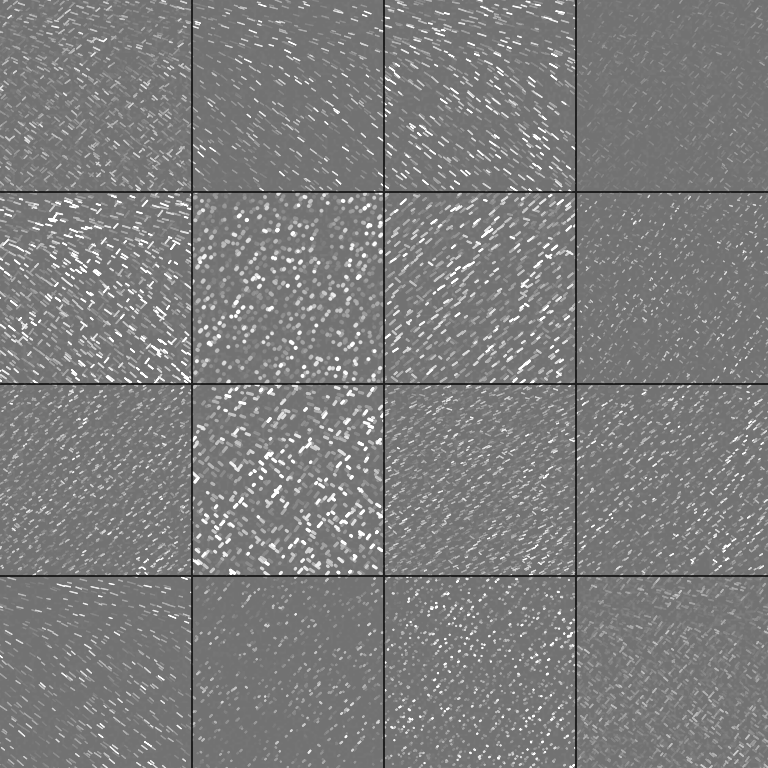
This texture map is drawn by a WebGL 2 fragment shader. Its source:

```glsl
#version 300 es
precision highp float;
// Four by four grey panels split by thin black rules. Each panel scatters soft
// pale dashes over one shared street plan, using its own slant, size, density
// and brightness; dashes come from a jittered cell grid.

uniform vec2 u_resolution;
out vec4 fragColor;

const float PANELS = 4.0;
const float RULE_HALF_WIDTH = 0.0009;  // canvas units
const vec3 GROUND = vec3(0.447);
const vec3 RULE_COLOUR = vec3(0.03);
const int DASHES_PER_CELL = 3;
const float STREET_ANGLE = 0.87;
const float STREET_SPACING = 0.04;     // panel units
const float STREET_SNAP = 0.5;
const float HAZE = 0.10;

// Per panel, listed by rows from the top left.
const float CROSS_SHARE[16] = float[16](
  0.7, 1.0, 1.0, 0.4,   0.85, 0.25, 0.1, 0.3,
  0.1, 0.55, 0.1, 0.1,  1.0, 0.15, 0.3, 0.6);
const float RISE_DEGREES[16] = float[16](
  40., 50., 50., 50.,   50., 50., 38., 50.,
  32., 50., 25., 35.,   50., 45., 35., 50.);
const float HALF_LENGTH[16] = float[16](
  .022, .024, .026, .018,  .025, .016, .024, .012,
  .014, .022, .016, .015,  .024, .013, .010, .020);
const float HALF_WIDTH[16] = float[16](
  .0045, .004, .0045, .004,  .005, .010, .006, .004,
  .0045, .008, .004, .0045,  .004, .006, .006, .005);
const float DENSITY[16] = float[16](
  0.8, 0.4, 0.6, 0.5,   0.8, 0.7, 0.8, 0.4,
  0.7, 0.7, 0.95, 0.6,  0.4, 0.3, 0.5, 1.0);
const float BRIGHTNESS[16] = float[16](
  .42, .65, .85, .16,   .9, .65, .7, .42,
  .5, .9, .5, .55,      .6, .4, .7, .3);

float hash(vec2 p) {
  vec3 q = fract(vec3(p.xyx) * 0.1031);
  q += dot(q, q.yzx + 33.33);
  return fract((q.x + q.y) * q.z);
}

float noise(vec2 p) {
  vec2 i = floor(p), f = fract(p);
  f = f * f * (3.0 - 2.0 * f);
  return mix(mix(hash(i), hash(i + vec2(1, 0)), f.x),
             mix(hash(i + vec2(0, 1)), hash(i + vec2(1, 1)), f.x), f.y);
}

// Nearness to the two wide avenues of the street plan.
float avenue(vec2 p) {
  float slanted = abs(p.y - 0.92 + 0.24 * p.x);
  float upright = abs(p.x - 0.75 - 0.2 * p.y);
  return 1.0 - smoothstep(0.012, 0.028, min(slanted, upright));
}

// Moves a dash centre part of the way to the nearest street line.
vec2 snapToStreet(vec2 p) {
  vec2 across = vec2(-sin(STREET_ANGLE), cos(STREET_ANGLE));
  float offset = fract(dot(p, across) / STREET_SPACING) - 0.5;
  return p - across * offset * STREET_SPACING * STREET_SNAP;
}

// Uneven strength of streets and of the districts they cross.
float streetStrength(vec2 p) {
  vec2 along = vec2(cos(STREET_ANGLE), sin(STREET_ANGLE));
  vec2 q = vec2(dot(p, along), dot(p, vec2(-along.y, along.x)));
  float lines = noise(vec2(q.x * 2.0, q.y * 22.0) + 50.0);
  float districts = noise(p * 6.0 + 80.0);
  return 0.15 + 0.85 * lines + 0.45 * districts;
}

float dashes(vec2 p, int id, float pixel) {
  float len = HALF_LENGTH[id], wid = HALF_WIDTH[id];
  float cellSize = 1.5 * len + 2.0 * wid + 0.008;
  float avenueGain = id == 15 ? -0.9 : 0.5;
  vec2 home = floor(p / cellSize);
  float light = 0.0;
  for (int y = -1; y <= 1; y++)
  for (int x = -1; x <= 1; x++)
  for (int k = 0; k < DASHES_PER_CELL; k++) {
    vec2 cell = home + vec2(x, y);
    vec2 seed = cell + vec2(float(id) * 71.0 + 200.0, float(k) * 113.0 + 200.0);
    if (hash(seed + 7.3) > DENSITY[id]) continue;
    vec2 jitter = vec2(hash(seed), hash(seed + 19.7));
    vec2 centre = snapToStreet((cell + jitter) * cellSize);

    // Falling dashes lie flatter in the upper district.
    float fall = mix(-38.0, -16.0, smoothstep(0.55, 0.85, centre.y));
    float slant = hash(seed + 31.1) < CROSS_SHARE[id] ? fall : RISE_DEGREES[id];
    float angle = radians(slant + 10.0 * (hash(seed + 43.9) - 0.5));
    float c = cos(angle), s = sin(angle);
    vec2 q = mat2(c, -s, s, c) * (p - centre);
    float reach = max(len * (0.45 + 0.55 * hash(seed + 57.2)) - wid, 0.0);
    float d = length(vec2(max(abs(q.x) - reach, 0.0), q.y));
    float soft = max(0.5 * pixel, 0.4 * wid);
    float cover = 1.0 - smoothstep(wid - soft, wid + soft, d);

    float h = hash(seed + 67.5);
    float level = (0.12 + 0.88 * h * h) * streetStrength(centre);
    level *= 1.0 + avenueGain * avenue(centre);
    light = max(light, cover * level);
  }
  return light * BRIGHTNESS[id];
}

void main() {
  vec2 uv = gl_FragCoord.xy / u_resolution;
  vec2 panel = floor(uv * PANELS);
  int id = int((PANELS - 1.0 - panel.y) * PANELS + panel.x);
  vec2 p = fract(uv * PANELS);
  float pixel = 1.0 / min(u_resolution.x, u_resolution.y);

  // Faint haze, then the dashes.
  float haze = HAZE * DENSITY[id] * max(noise(p * 70.0 + float(id) * 37.0) - 0.5, 0.0);
  vec3 colour = min(GROUND + haze + dashes(p, id, pixel * PANELS), 1.0);

  // Rules on the inner panel borders only.
  vec2 border = clamp(round(uv * PANELS), 1.0, PANELS - 1.0) / PANELS;
  vec2 gap = abs(uv - border);
  float ruleDistance = min(gap.x, gap.y) - RULE_HALF_WIDTH;
  float rule = 1.0 - smoothstep(-0.5 * pixel, 0.5 * pixel, ruleDistance);
  fragColor = vec4(mix(colour, RULE_COLOUR, rule), 1.0);
}
```
